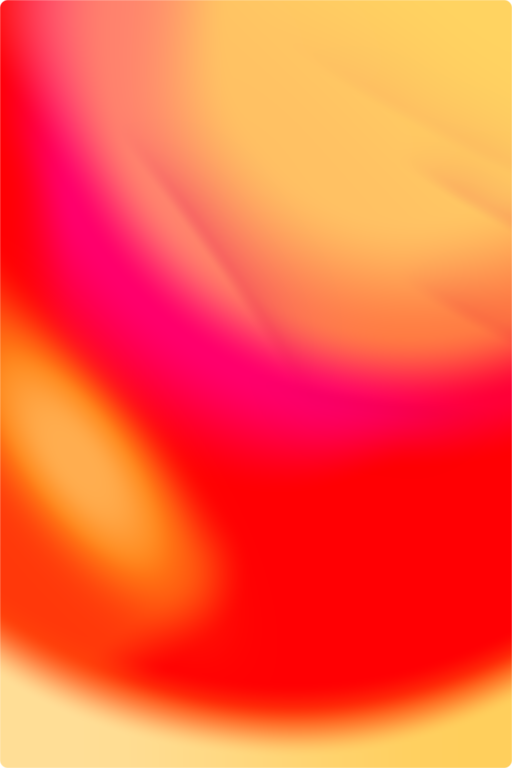
A WebGL 1 fragment shader for this background:

```glsl
precision highp float;

uniform vec2 u_resolution;

// Soft shadow on the left side of the line from a to b, bowed by bend.
float fold(vec2 p, vec2 a, vec2 b, float bend, float width) {
  vec2 dir = normalize(b - a);
  float s = dot(p - a, dir) / length(b - a);
  float ends = smoothstep(0.0, 0.4, s) * (1.0 - smoothstep(0.65, 1.1, s));
  float d = dot(p - a, vec2(-dir.y, dir.x)) - bend * 4.0 * s * (1.0 - s);
  return ends * smoothstep(-0.015, 0.02, d) * exp(-max(d, 0.0) / width);
}

// Magenta, coral and gold rings around the upper right.
vec3 sunDisc(vec2 p) {
  vec2 q = p - vec2(0.80, 1.44);
  float r = length(q);
  float facing = dot(q / max(r, 0.001), vec2(-0.6, -0.8));
  float upperLeft = smoothstep(1.1, 1.5, p.y) * (1.0 - smoothstep(0.2, 0.5, p.x));
  r = mix(r, 0.6 + (r - 0.6) * 0.5, upperLeft);

  float outer = 0.86 + 0.12 * smoothstep(0.8, 1.0, facing);
  float magenta = 1.0 - smoothstep(0.74, outer, r);
  magenta *= smoothstep(-0.03, 0.15, p.x);
  magenta *= 1.0 - 0.5 * smoothstep(0.6, 1.0, p.x);
  vec3 coral = mix(vec3(1.0, 0.50, 0.43), vec3(1.0, 0.48, 0.26),
                   smoothstep(0.3, 0.8, p.x));
  vec3 gold = mix(vec3(1.0, 0.76, 0.39), vec3(1.0, 0.83, 0.38),
                  smoothstep(1.8, 2.4, p.x + p.y));

  vec3 color = mix(vec3(1.0, 0.0, 0.01), vec3(1.0, 0.0, 0.42), magenta);
  color = mix(color, coral, 1.0 - smoothstep(0.59, 0.74, r));
  return mix(color, gold, 1.0 - smoothstep(0.36, 0.62, r));
}

// Tilted orange glow with a pale core.
vec3 addEmber(vec3 color, vec2 p) {
  vec2 q = p - vec2(0.15, 0.60);
  q = vec2(dot(q, vec2(0.6, -0.8)), dot(q, vec2(0.8, 0.6)));
  vec2 halo = q;
  halo.y += 0.04 * (1.0 - smoothstep(-0.2, 0.1, q.x));
  float d = length(max(halo - vec2(0.28, 0.02), 0.0)) - 0.12;
  color = mix(color, vec3(1.0, 0.22, 0.04), 1.0 - smoothstep(-0.09, 0.04, d));

  vec2 e = q / vec2(0.30, 0.115);
  float core = exp(-dot(e, e));
  color = mix(color, vec3(1.0, 0.52, 0.09), smoothstep(0.0, 0.65, core));
  return mix(color, vec3(1.0, 0.68, 0.31), smoothstep(0.4, 1.0, core));
}

void main() {
  vec2 p = gl_FragCoord.xy / u_resolution.x;
  vec2 size = u_resolution / u_resolution.x;
  vec3 color = sunDisc(p);

  // Creases in the disc
  float shade = 0.65 * fold(p, vec2(0.20, 1.28), vec2(0.60, 0.72), 0.015, 0.06);
  shade += 0.6 * fold(p, vec2(1.02, 0.70), vec2(0.50, 0.77), 0.02, 0.05);
  shade += 0.12 * fold(p, vec2(0.50, 1.45), vec2(1.20, 1.08), -0.02, 0.08);
  shade += 0.30 * fold(p, vec2(0.76, 1.20), vec2(1.16, 0.98), -0.01, 0.06);
  shade += 0.35 * fold(p, vec2(0.76, 0.97), vec2(1.16, 0.76), -0.01, 0.06);
  color *= 1.0 - shade * vec3(0.06, 0.5, 0.12);

  color = addEmber(color, p);

  // Cream ground below the curved rim
  float x = p.x - 0.57;
  float rim = p.y - 0.078 - 0.57 * x * x;
  float left = 1.0 - smoothstep(0.0, 0.5, p.x);
  vec3 cream = mix(vec3(1.0, 0.87, 0.59), vec3(1.0, 0.81, 0.36),
                   smoothstep(0.1, 0.95, p.x));
  color = mix(color, vec3(1.0, 0.27, 0.04), 1.0 - smoothstep(0.0, 0.09, rim));
  color = mix(color, cream, 1.0 - smoothstep(-0.06 - 0.03 * left, 0.045, rim));

  // Rounded white corners
  vec2 corner = max(abs(p - 0.5 * size) - 0.5 * size + 0.016, 0.0);
  float pixel = 1.0 / u_resolution.x;
  color = mix(color, vec3(1.0), smoothstep(-pixel, pixel, length(corner) - 0.016));

  gl_FragColor = vec4(color, 1.0);
}
```
